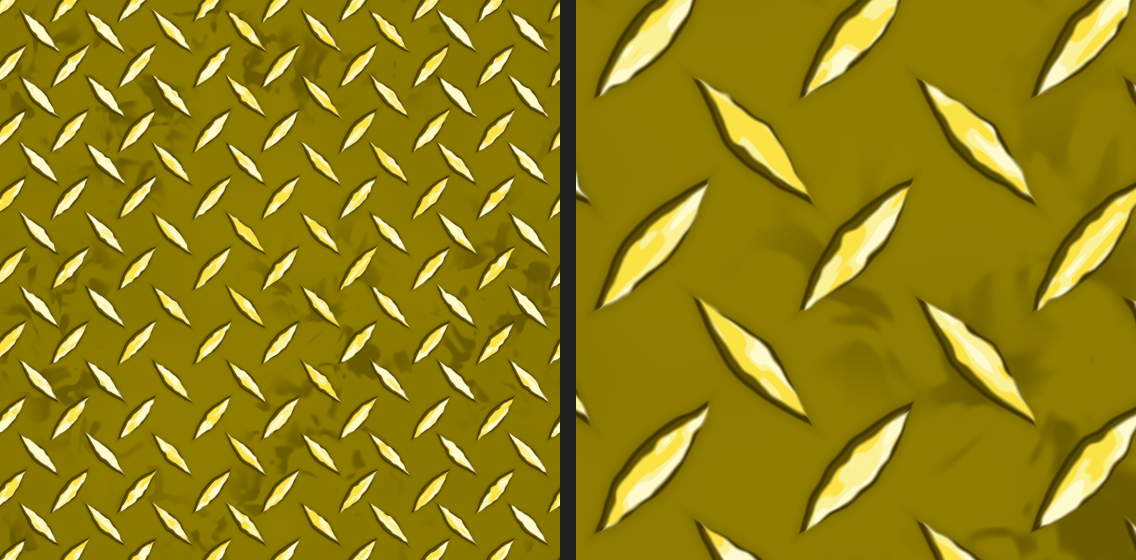
Left, the full canvas; right, a detail of the centre.
This texture is drawn by a Shadertoy shader. Its source:

```glsl
// Yellow tread plate: an 8 x 8 grid of raised blades in two crossing directions.
// Each blade is a tapered distance shape with an offset shadow, a dark rim and
// a streaked highlight; tiling noise stains the metal between them.

const float TAU = 6.2831853;
const float REPEATS = 8.0;

const vec3 METAL  = vec3(0.55, 0.48, 0.00);
const vec3 STAIN  = vec3(0.39, 0.33, 0.00);
const vec3 SHADOW = vec3(0.37, 0.31, 0.00);
const vec3 RIM    = vec3(0.26, 0.21, 0.00);
const vec3 GOLD   = vec3(0.99, 0.89, 0.27);
const vec3 PALE   = vec3(0.98, 0.94, 0.59);
const vec3 CREAM  = vec3(1.00, 0.98, 0.80);

float hash(vec2 p) {
    return fract(sin(dot(p, vec2(127.1, 311.7))) * 43758.5453);
}

// Value noise that wraps after the given number of lattice steps
float noise(vec2 p, float period) {
    vec2 i = floor(p), f = fract(p);
    f = f * f * (3.0 - 2.0 * f);
    vec2 a = mod(i, period), b = mod(i + 1.0, period);
    return mix(mix(hash(a), hash(vec2(b.x, a.y)), f.x),
               mix(hash(vec2(a.x, b.y)), hash(b), f.x), f.y);
}

// Uneven spacing: a slow wave over the grid plus one harmonic
float drift(float index, float amount, float peak, float ripple, float harmonic, float lag) {
    float turn = TAU * index / REPEATS;
    return amount * cos(turn - TAU * peak / REPEATS) + ripple * cos(harmonic * turn - lag);
}

// Signed distance to a blade lying along x; taper sets how round its flanks are
float bladeDistance(vec2 p, vec2 halfSize, float taper) {
    float width = halfSize.y * (1.0 - pow(abs(p.x) / halfSize.x, taper));
    return (abs(p.y) - width) * 0.95;
}

float coverage(float d, float softness) {
    return 1.0 - smoothstep(-softness, softness, d);
}

// Stained sheet metal
vec3 plate(vec2 p) {
    vec2 bend = vec2(noise(p * 3.0, 24.0), noise(p * 3.0 + 11.0, 24.0)) - 0.5;
    vec2 q = p + bend * 0.35;
    float spots = 0.68 * noise(q * 4.0, 32.0) + 0.32 * noise(q * 9.0, 72.0);
    float clusters = smoothstep(0.30, 0.70, noise(p + 5.0, 8.0));
    float stain = smoothstep(0.56, 0.76, spots) * clusters;
    float cloud = 0.6 * noise(p * 0.5, 4.0) + 0.4 * noise(p * 2.0, 16.0);
    return mix(METAL * (0.95 + 0.10 * cloud), STAIN, 0.8 * stain);
}

// Posterised highlight: gold patches inside, cream toward the lit flank
vec3 highlight(vec2 p, vec2 seed, float goldness) {
    float streak = noise(vec2(p.x * 7.0, p.y * 22.0) + seed, 64.0);
    float tone = streak - p.y * 3.5 + abs(p.x) * 0.5 - goldness;
    vec3 color = mix(GOLD, PALE, smoothstep(-0.02, 0.06, tone));
    return mix(color, CREAM, smoothstep(0.24, 0.32, tone));
}

// Paints one blade; p is relative to its centre, shaded on the side of +y
vec3 paintBlade(vec3 base, vec2 p, vec2 along, vec2 id, float taper, float goldness, float pixel) {
    vec2 local = vec2(dot(p, along), dot(p, vec2(-along.y, along.x)));
    vec2 seed = floor(60.0 * vec2(hash(id + taper), hash(id + taper + 17.0)));
    vec2 rough = local;
    rough.y += 0.022 * (noise(vec2(local.x * 12.0, 0.5) + seed, 64.0) - 0.5);

    float body = bladeDistance(rough - vec2(0.0, 0.016), vec2(0.415, 0.112), taper);
    float face = bladeDistance(rough, vec2(0.378, 0.076), taper);
    face += 0.018 * (noise(local * 16.0 + seed, 64.0) - 0.5);

    vec3 side = mix(SHADOW, RIM, smoothstep(-0.026, -0.012, body));
    vec3 color = mix(base, STAIN, 0.35 * coverage(body - 0.02, 0.035));
    color = mix(color, side, coverage(body, max(pixel, 0.008)));
    vec3 lit = highlight(local, seed, goldness + 0.25 * (hash(id + 3.0) - 0.5));
    return mix(color, lit, coverage(face, max(pixel, 0.011)));
}

void mainImage(out vec4 fragColor, in vec2 fragCoord) {
    // Grid units, with y running down from the top edge
    vec2 uv = fragCoord / iResolution.xy;
    vec2 p = vec2(uv.x, 1.0 - uv.y) * REPEATS;
    float pixel = REPEATS / iResolution.y;
    vec3 color = plate(p);

    // Falling blades: sharp diamonds, palest near the left and right borders
    vec2 fallOrigin = vec2(0.536, 0.406);
    vec2 cell = round(p - fallOrigin);
    vec2 shift = vec2(drift(cell.x, 0.036, 5.6, 0.039, 2.0, 0.0),
                      drift(cell.y, 0.083, 6.5, 0.0, 1.0, 0.0));
    float middle = 0.5 - 0.5 * cos(TAU * (cell.x + 0.5) / REPEATS);
    color = paintBlade(color, p - fallOrigin - cell - shift, normalize(vec2(0.68, 0.73)),
                       mod(cell, REPEATS), 1.35, mix(-0.05, 0.48, middle), pixel);

    // Rising blades: rounder lenses, more golden throughout
    vec2 riseOrigin = vec2(0.0625, -0.073);
    cell = round(p - riseOrigin);
    shift = vec2(drift(cell.x, 0.080, 6.2, 0.042, 3.0, 0.5),
                 drift(cell.y, 0.100, 7.3, 0.0, 1.0, 0.0));
    color = paintBlade(color, p - riseOrigin - cell - shift, normalize(vec2(-0.655, 0.755)),
                       mod(cell, REPEATS), 1.8, 0.42, pixel);

    fragColor = vec4(color, 1.0);
}
```
